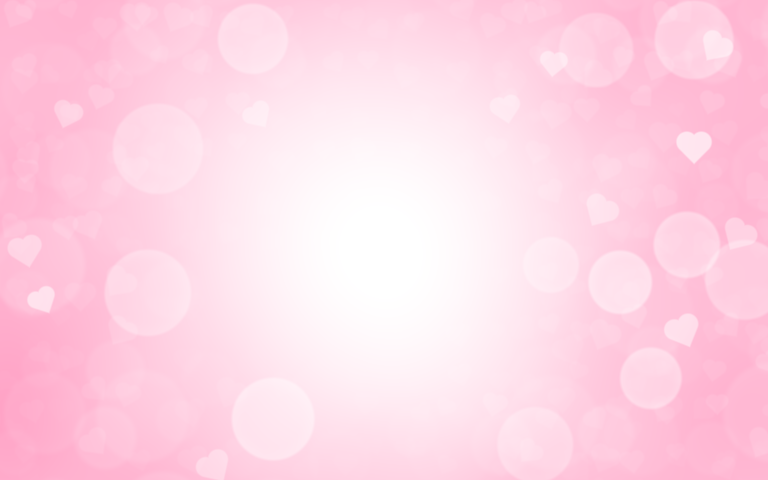
Reproduce this background procedurally as a Shadertoy shader.

```glsl
const vec2 GLOW = vec2(0.787, 0.5);

vec3 hash3(vec2 p) {
    vec3 q = vec3(dot(p, vec2(127.1, 311.7)), dot(p, vec2(269.5, 183.3)), dot(p, vec2(419.2, 371.9)));
    return fract(sin(q) * 4375.85);
}

float heartDistance(vec2 p) {
    p.x = abs(p.x);
    if (p.x + p.y > 1.0) return length(p - vec2(0.25, 0.75)) - 0.3536;
    vec2 side = p - 0.5 * max(p.x + p.y, 0.0);
    return min(length(p - vec2(0.0, 1.0)), length(side)) * sign(p.x - p.y);
}

// Coverage of a bokeh disc, a little brighter at its rim
float disc(vec2 p, float radius, float blur) {
    float d = length(p) - radius;
    float rim = smoothstep(-0.35 * radius, 0.0, d);
    return (0.82 + 0.18 * rim) * (1.0 - smoothstep(-blur, blur, d));
}

// Coverage of a tilted heart of the given half width
float heart(vec2 p, float radius, float tilt, float blur) {
    float c = cos(tilt), s = sin(tilt), size = radius * 1.65;
    p = mat2(c, -s, s, c) * p;
    float d = heartDistance(p / size + vec2(0.0, 0.55)) * size;
    return 1.0 - smoothstep(-blur, blur, d);
}

// Scattered faint shapes, one per cell, fading out toward the glow
float scatter(vec2 p, float cells, float seed, bool hearts) {
    float veil = 1.0;
    vec2 home = floor(p * cells);
    for (int j = -1; j <= 1; j++)
    for (int i = -1; i <= 1; i++) {
        vec2 cell = home + vec2(i, j);
        vec3 rnd = hash3(cell + seed);
        vec2 center = (cell + 0.15 + 0.7 * rnd.xy) / cells;
        float radius = mix(0.24, 0.42, rnd.z) / cells;
        float far = smoothstep(0.2, 0.6, length(center - GLOW));
        float strength = far * mix(0.03, 0.17, rnd.y * rnd.z);
        float cover = hearts
            ? heart(p - center, radius * 0.75, rnd.x * 1.6 - 0.8, 0.003)
            : disc(p - center, radius, 0.008);
        veil *= 1.0 - strength * cover;
    }
    return veil;
}

void mainImage(out vec4 fragColor, in vec2 fragCoord) {
    vec2 p = fragCoord / iResolution.y;
    p.x += 0.8 - 0.5 * iResolution.x / iResolution.y;

    // Depth of pink: zero in the glow, deeper toward the borders
    float reach = length(p - GLOW);
    float pink = 0.29 * smoothstep(0.02, 0.8, reach);

    // Soft clouds, with a deeper left border and a paler foot
    float cloud = sin(p.x * 8.0 + 2.0 * sin(p.y * 5.0)) * sin(p.y * 9.0 + 1.0)
                + 0.5 * sin(p.x * 17.0 - p.y * 11.0 + 2.0);
    pink += 0.014 * cloud * smoothstep(0.2, 0.6, reach);
    pink += 0.06 * exp(-60.0 * p.x * p.x - 14.0 * pow(p.y - 0.2, 2.0));
    pink -= 0.035 * exp(-14.0 * dot(p - vec2(0.9, 0.12), p - vec2(0.9, 0.12)));
    pink -= 0.03 * exp(-30.0 * dot(p - vec2(0.37, 0.8), p - vec2(0.37, 0.8)));

    // Faint scattered layers
    pink *= scatter(p, 4.0, 3.0, false) * scatter(p, 6.5, 17.0, false);
    pink *= scatter(p, 9.0, 41.0, true) * scatter(p + 0.37, 11.0, 73.0, true);

    // Large discs: center, radius, strength
    vec4 discs[12] = vec4[12](
        vec4(0.527, 0.919, 0.073, 0.34), vec4(0.329, 0.690, 0.094, 0.26),
        vec4(0.308, 0.390, 0.090, 0.30), vec4(0.569, 0.127, 0.086, 0.42),
        vec4(1.292, 0.412, 0.066, 0.46), vec4(1.431, 0.490, 0.069, 0.40),
        vec4(1.356, 0.212, 0.064, 0.40), vec4(1.446, 0.917, 0.082, 0.32),
        vec4(1.242, 0.896, 0.077, 0.24), vec4(1.115, 0.073, 0.079, 0.27),
        vec4(1.552, 0.417, 0.083, 0.30), vec4(1.148, 0.448, 0.058, 0.30));

    // Bright hearts: center, half width, strength
    vec4 hearts[12] = vec4[12](
        vec4(1.446, 0.692, 0.037, 0.62), vec4(1.424, 0.308, 0.037, 0.48),
        vec4(1.490, 0.900, 0.034, 0.46), vec4(0.090, 0.372, 0.030, 0.52),
        vec4(1.153, 0.866, 0.029, 0.42), vec4(0.140, 0.760, 0.031, 0.30),
        vec4(0.538, 0.758, 0.030, 0.34), vec4(1.250, 0.558, 0.036, 0.34),
        vec4(1.054, 0.771, 0.032, 0.32), vec4(0.054, 0.475, 0.036, 0.34),
        vec4(1.538, 0.508, 0.036, 0.36), vec4(0.448, 0.025, 0.036, 0.34));

    for (int i = 0; i < 12; i++) {
        vec4 d = discs[i], h = hearts[i];
        float tilt = 0.6 * sin(float(i) * 2.4);
        pink *= 1.0 - d.w * disc(p - d.xy, d.z, 0.004);
        pink *= 1.0 - h.w * heart(p - h.xy, h.z, tilt, 0.0025);
    }

    fragColor = vec4(1.0 - pink * vec3(0.0, 1.0, 0.62), 1.0);
}
```
